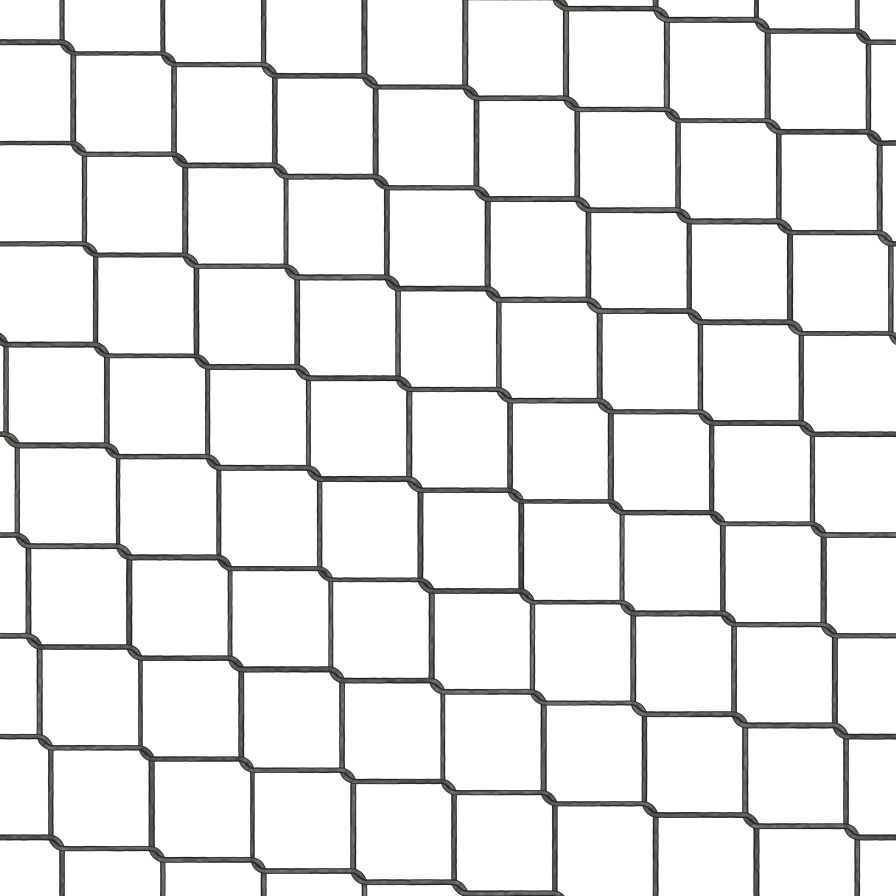
A Shadertoy shader for this pattern:

```glsl
float hash(vec2 p) {
    return fract(sin(dot(p, vec2(127.1, 311.7))) * 43758.5453);
}

float noise(vec2 p) {
    vec2 i = floor(p), f = fract(p);
    f = f * f * (3.0 - 2.0 * f);
    return mix(mix(hash(i), hash(i + vec2(1, 0)), f.x),
               mix(hash(i + vec2(0, 1)), hash(i + vec2(1, 1)), f.x), f.y);
}

// Wire running down, round a bend and off to the right.
// Returns shade and coverage; each arm has its own random value.
vec2 bentWire(vec2 p, float downArm, float rightArm, float grain, float pixel) {
    const float radius = 1.2;
    vec2 q = vec2(-0.5 + radius - p.x, p.y - 0.5 + radius);
    float d = length(max(q, 0.0)) + min(max(q.x, q.y), 0.0) - radius;

    float wear = mix(rightArm, downArm, smoothstep(-1.0, 1.0, q.x - q.y));
    float halfWidth = mix(0.19, 0.275, sqrt(wear)) + 0.03 * (grain - 0.5);

    // Rounded metal: lit along the middle, dark at both edges
    float highlight = 0.33 + 0.1 * fract(wear * 7.3) + 0.14 * (grain - 0.5);
    float shade = mix(highlight, 0.13, smoothstep(0.25, 0.95, abs(d / halfWidth - 0.1)));
    return vec2(shade, smoothstep(-0.7 * pixel, 0.7 * pixel, halfWidth - abs(d)));
}

void mainImage(out vec4 fragColor, in vec2 fragCoord) {
    vec2 uv = fragCoord / iResolution.y;
    float pixel = 80.0 / iResolution.y;

    // Skewed lattice with steps (9, 1) and (1, 9), y pointing down
    vec2 pos = vec2(uv.x, 1.0 - uv.y) * 80.0 - vec2(6.04, 4.27);
    vec2 id = round((9.0 * pos - pos.yx) / 80.0);
    vec2 p = pos - 9.0 * id - id.yx;

    // Random value of each of the four arms meeting at the knot
    float right = hash(id);
    float left = hash(id - vec2(1, 0));
    float below = hash(id + 57.0);
    float above = hash(id + vec2(57, 56));
    float grain = noise(pos * 2.3);

    vec2 lower = bentWire(p, above, right, grain, pixel);
    vec2 upper = bentWire(p.yx, left, below, grain, pixel);

    // The wires swap over and under halfway through the knot
    bool upperInFront = p.x + p.y < 0.0;
    vec2 back = upperInFront ? lower : upper;
    vec2 front = upperInFront ? upper : lower;

    vec3 tint = vec3(1.0, 1.0, 0.95);
    vec3 color = mix(vec3(1.0), back.x * tint, back.y);
    color = mix(color, front.x * tint, front.y);
    fragColor = vec4(color, 1.0);
}
```
